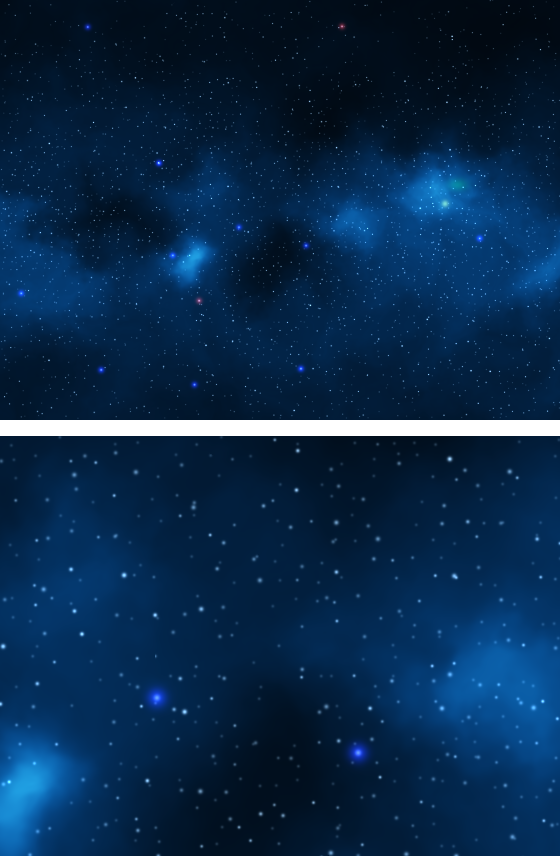
Top, the full canvas; bottom, a detail of the centre.
A WebGL 1 fragment shader for this background:

```glsl
precision highp float;

uniform vec2 u_resolution;

// Lengths are fractions of the canvas height
const float SKY_LEVEL = 0.10;
const float BAND_LEVEL = 0.21;
const float BAND_HEIGHT = 0.39;
const float WARP = 0.20;
const float BANK_LEVEL = 0.27;
const float STAR_CELL = 0.016;
const float STAR_RADIUS = 0.0012;
const float BEACON_CELL = 0.17;
const float BEACON_SHARE = 0.26;
const vec3 STAR_COLOR = vec3(0.72, 0.88, 1.0);
const vec3 BEACON_BLUE = vec3(0.10, 0.16, 0.95);
const vec3 BEACON_RED = vec3(0.60, 0.15, 0.20);

float hash(vec2 p) {
  vec3 q = fract(p.xyx * 0.1031);
  q += dot(q, q.yzx + 33.33);
  return fract((q.x + q.y) * q.z);
}

vec2 hash2(vec2 p) {
  return vec2(hash(p + 17.3), hash(p + 71.9));
}

float noise(vec2 p) {
  vec2 i = floor(p);
  vec2 f = fract(p);
  f = f * f * (3.0 - 2.0 * f);
  return mix(mix(hash(i), hash(i + vec2(1.0, 0.0)), f.x),
             mix(hash(i + vec2(0.0, 1.0)), hash(i + 1.0), f.x), f.y);
}

float fbm(vec2 p) {
  float sum = 0.0;
  float gain = 0.5;
  for (int i = 0; i < 5; i++) {
    sum += gain * noise(p);
    p = mat2(1.6, 1.2, -1.2, 1.6) * p + 5.7;
    gain *= 0.5;
  }
  return sum;
}

float puff(vec2 p, vec2 center, vec2 radius) {
  vec2 d = (p - center) / radius;
  return exp(-dot(d, d));
}

// Brightness of the gas, expressed as its blue level
float gasLevel(vec2 p) {
  vec2 w = p + WARP * (vec2(fbm(p * 7.0), fbm(p * 7.0 + 40.0)) - 0.48);
  float detail = fbm(w * 9.0 + 12.0);

  // Horizontal band, fading faster upwards
  float spread = w.y > BAND_HEIGHT ? 0.33 : 0.45;
  float band = (w.y - BAND_HEIGHT) / spread;
  float level = SKY_LEVEL + BAND_LEVEL * exp(-band * band);
  level += 0.06 * puff(w, vec2(0.18, 0.68), vec2(0.20, 0.17));

  // Dark lanes
  level *= 1.0 - 0.68 * puff(w, vec2(0.70, 0.37), vec2(0.11, 0.10));
  level *= 1.0 - 0.60 * puff(w, vec2(0.27, 0.50), vec2(0.13, 0.09));
  level *= 1.0 - 0.50 * puff(w, vec2(0.80, 0.72), vec2(0.15, 0.10));
  level *= 1.0 - 0.35 * puff(w, vec2(1.20, 0.92), vec2(0.35, 0.20));
  level *= 1.0 - 0.30 * puff(w, vec2(0.02, 0.06), vec2(0.20, 0.16));

  // Sloping bank with a firm upper edge
  float depth = 0.56 - 0.72 * w.x - w.y;
  float bank = smoothstep(-0.02, 0.06, depth) * exp(-max(depth, 0.0) / 0.14);
  float clouds = BANK_LEVEL * bank * (1.0 - smoothstep(0.12, 0.38, w.x));

  // Bright clouds
  clouds += 0.40 * puff(w, vec2(0.46, 0.41), vec2(0.042, 0.048));
  clouds += 0.13 * puff(w, vec2(0.43, 0.40), vec2(0.10, 0.06));
  clouds += 0.19 * puff(w, vec2(0.53, 0.555), vec2(0.065, 0.055));
  clouds += 0.34 * puff(w, vec2(0.85, 0.45), vec2(0.065, 0.045));
  clouds += 0.46 * puff(w, vec2(1.08, 0.54), vec2(0.12, 0.08));
  clouds += 0.15 * puff(w, vec2(1.03, 0.45), vec2(0.24, 0.14));
  clouds += 0.28 * puff(w, vec2(1.31, 0.40), vec2(0.08, 0.09));
  return level * mix(0.75, 1.25, detail) + clouds * mix(0.6, 1.4, detail);
}

vec3 gasColor(float level) {
  float glow = pow(level, 5.0);
  return vec3(0.03 * level + 0.18 * glow, 0.50 * level + 0.33 * glow, level);
}

float stars(vec2 p, float pixel) {
  float light = 0.0;
  float share = 0.18 + 0.34 * exp(-pow((p.y - 0.45) / 0.32, 2.0));
  share *= 0.5 + fbm(p * 5.0 + 80.0);
  for (int i = 0; i < 3; i++) {
    float layer = float(i);
    float size = STAR_CELL * pow(1.8, layer);
    vec2 cell = floor(p / size) + 131.0 * layer;
    vec2 d = (fract(p / size) - mix(vec2(0.2), vec2(0.8), hash2(cell))) * size;
    float radius = max(STAR_RADIUS * (1.0 + 0.25 * layer), 0.6 * pixel);
    float peak = (0.16 + 0.16 * layer) + 0.55 * pow(hash(cell + 9.1), 4.0);
    light += step(hash(cell + 3.7), share) * peak * exp(-dot(d, d) / (radius * radius));
  }
  return light;
}

// Sparse large stars with coloured halos
vec3 beacons(vec2 p, float pixel) {
  vec2 cell = floor(p / BEACON_CELL) + 211.0;
  vec2 d = (fract(p / BEACON_CELL) - mix(vec2(0.2), vec2(0.8), hash2(cell))) * BEACON_CELL;
  float core = max(0.0022, 0.7 * pixel);
  float r2 = dot(d, d);
  vec3 tint = mix(BEACON_BLUE, BEACON_RED, step(0.9, hash(cell + 5.3)));
  vec3 light = tint * exp(-r2 / 0.00005) + 0.65 * STAR_COLOR * exp(-r2 / (core * core));
  return light * step(hash(cell + 1.9), BEACON_SHARE) * mix(0.5, 1.0, hash(cell + 8.2));
}

void main() {
  float pixel = 1.0 / u_resolution.y;
  vec2 p = gl_FragCoord.xy * pixel;
  vec3 color = gasColor(gasLevel(p));

  // Warm and teal knots inside the largest cloud
  color += vec3(0.0, 0.22, 0.06) * puff(p, vec2(1.09, 0.56), vec2(0.022, 0.014));
  color += vec3(0.40, 0.40, 0.10) * puff(p, vec2(1.06, 0.515), vec2(0.008));

  color += STAR_COLOR * stars(p, pixel) + beacons(p, pixel);
  gl_FragColor = vec4(clamp(color, 0.0, 1.0), 1.0);
}
```
